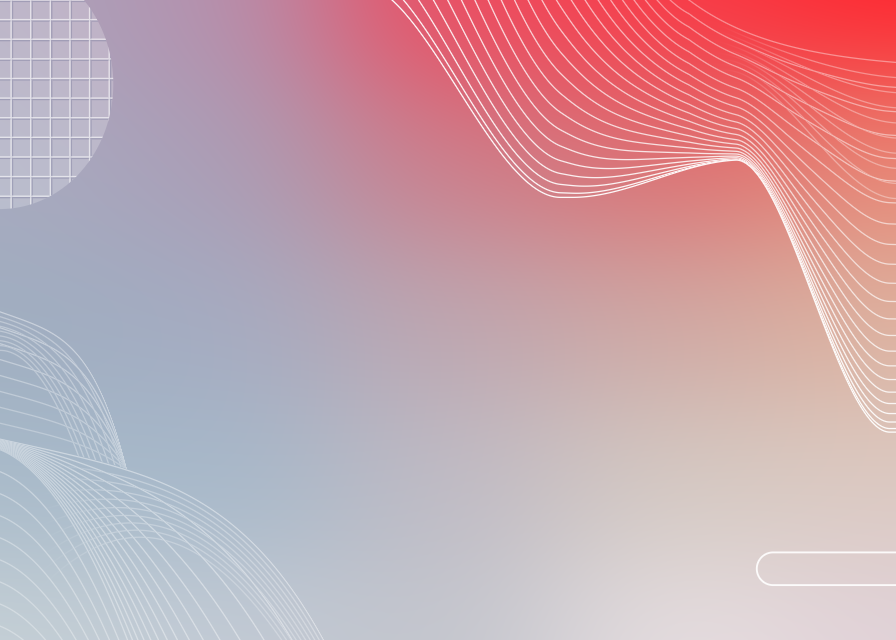
Give the GLSL for this background, as a Shadertoy shader.

```glsl
// Soft red, violet and blue gradient with wavy line ribbons, a gridded disc and a pill outline.

const float CANVAS_HEIGHT = 5.48;   // design units, measured down from the top edge
const vec3 WHITE = vec3(1.0);
const vec3 GRID_SHADE = vec3(0.52, 0.52, 0.64);

// Smooth blend through five evenly spaced colours, s in 0..1
vec3 blend5(float s, vec3 a, vec3 b, vec3 c, vec3 d, vec3 e) {
    vec3 stops[5] = vec3[5](a, b, c, d, e);
    vec4 sum = vec4(0.0);
    for (int i = 0; i < 5; i++) {
        float offset = s * 4.0 - float(i);
        sum += vec4(stops[i], 1.0) * exp(-2.0 * offset * offset);
    }
    return sum.rgb / sum.a;
}

// Five vertical ramps, blended from left to right; uv.y runs downward
vec3 backdrop(vec2 uv) {
    vec3 left = blend5(uv.y, vec3(.67, .64, .73), vec3(.66, .67, .75),
        vec3(.62, .68, .75), vec3(.66, .73, .79), vec3(.78, .82, .84));
    vec3 midLeft = blend5(uv.y, vec3(.70, .57, .69), vec3(.66, .62, .72),
        vec3(.64, .67, .76), vec3(.64, .72, .79), vec3(.77, .80, .84));
    vec3 middle = blend5(uv.y, vec3(.94, .28, .36), vec3(.80, .49, .54),
        vec3(.74, .65, .69), vec3(.75, .73, .77), vec3(.76, .77, .80));
    vec3 midRight = blend5(uv.y, vec3(.98, .22, .27), vec3(.86, .44, .45),
        vec3(.81, .66, .64), vec3(.83, .79, .76), vec3(.91, .88, .89));
    vec3 right = blend5(uv.y, vec3(1.0, .13, .17), vec3(.91, .54, .46),
        vec3(.87, .70, .62), vec3(.86, .79, .76), vec3(.88, .82, .85));
    return blend5(uv.x, left, midLeft, middle, midRight, right);
}

// Antialiased stroke and fill; px is the size of one pixel
float stroke(float dist, float halfWidth, float px) {
    return clamp(0.5 + (halfWidth - abs(dist)) / px, 0.0, 1.0);
}

float fill(float dist, float px) {
    return clamp(0.5 - dist / px, 0.0, 1.0);
}

// Lines interpolated between two edges; bunching crowds them toward the first
float ribbon(float y, float edgeA, float edgeB, float count, float bunching,
             float opacityA, float opacityB, float px) {
    float ink = 0.0;
    for (float i = 0.0; i <= count; i++) {
        float t = i / count;
        float gap = y - mix(edgeA, edgeB, pow(t, bunching));
        float slope = length(vec2(dFdx(gap), dFdy(gap))) / px;
        float line = stroke(gap / max(slope, 0.001), 0.0055, px);
        ink = max(ink, line * mix(opacityA, opacityB, t));
    }
    return ink;
}

// Edges of the large ribbon
float waveBottom(float x) {
    return -0.15 + 1.84 * smoothstep(3.05, 4.80, x)
        - 0.32 * smoothstep(4.90, 6.35, x) + 2.33 * smoothstep(6.30, 7.62, x);
}

float waveTop(float x) {
    float d = x - 5.9;
    return d < 0.0 ? 0.5 * d - 1.5 * d * d : 0.6 * (1.0 - exp(-d / 0.8));
}

// Rounded hill falling away to the right
float hill(float x, float top, float tilt, float drop, float reach) {
    return top + tilt * x + drop * pow(max(x, 0.0) / reach, 4.0);
}

float topWaves(vec2 p, float px) {
    float top = waveTop(p.x);
    float pinch = exp(-pow((p.x - 6.4) / 0.5, 2.0));
    float main = ribbon(p.y, waveBottom(p.x), top, 22.0, 1.5 + 0.9 * pinch, 0.95, 0.4, px);
    float meshBottom = 0.6 + 1.1 * smoothstep(6.2, 7.68, p.x);
    float mesh = ribbon(p.y, meshBottom, top, 9.0, 1.0, 0.35, 0.35, px);
    return max(main, mesh * smoothstep(6.1, 7.0, p.x));
}

float cornerHills(vec2 p, float px) {
    float front = hill(p.x, 3.76, 0.22, 1.11, 2.77);
    float back = hill(p.x, 2.67, 0.35, 0.95, 1.08);
    float steep = 3.85 + 0.4 * p.x + p.x * p.x;
    float arch = 4.6 + 0.6 * pow(p.x - 1.2, 2.0);
    float frontInk = ribbon(p.y, front, steep, 14.0, 1.0, 0.42, 0.36, px);
    float steepInk = ribbon(p.y, steep, steep + 1.7, 9.0, 1.0, 0.36, 0.3, px);
    float archInk = ribbon(p.y, front, arch, 9.0, 1.0, 0.32, 0.26, px)
        * smoothstep(0.3, 1.1, p.x);
    float backInk = max(ribbon(p.y, back, front, 8.0, 1.0, 0.42, 0.25, px),
        ribbon(p.y, back, 3.0 + 2.0 * p.x * p.x, 8.0, 1.0, 0.32, 0.3, px));
    float frontMask = fill(front - p.y - 0.01, px);
    float backMask = fill(back - p.y - 0.01, px) * (1.0 - frontMask);
    return max(max(frontInk, max(steepInk, archInk)) * frontMask, backInk * backMask);
}

// Distance to the nearest line of a square grid
float gridDistance(vec2 p, float pitch) {
    vec2 d = abs(fract(p / pitch + 0.5) - 0.5) * pitch;
    return min(d.x, d.y);
}

void mainImage(out vec4 fragColor, in vec2 fragCoord) {
    vec2 uv = vec2(fragCoord.x, iResolution.y - fragCoord.y) / iResolution.xy;
    float px = CANVAS_HEIGHT / iResolution.y;
    vec2 p = uv * iResolution.xy * px;
    vec3 color = backdrop(uv);

    // Gridded disc in the upper left corner
    float disc = fill((length((p - vec2(0.0, 0.72)) / vec2(0.97, 1.07)) - 1.0), px);
    vec2 gridPoint = p - vec2(0.095, 0.0);
    color = mix(color, WHITE, 0.22 * disc);
    color = mix(color, GRID_SHADE, 0.5 * disc * stroke(gridDistance(gridPoint - 0.012, 0.168), 0.006, px));
    color = mix(color, WHITE, 0.6 * disc * stroke(gridDistance(gridPoint, 0.168), 0.006, px));

    // Line ribbons
    color = mix(color, WHITE, topWaves(p, px));
    color = mix(color, WHITE, cornerHills(p, px));

    // Pill outline running off the right edge
    float pill = length(vec2(min(p.x - 6.62, 0.0), p.y - 4.87)) - 0.14;
    color = mix(color, WHITE, 0.9 * stroke(pill, 0.008, px));

    fragColor = vec4(color, 1.0);
}
```
